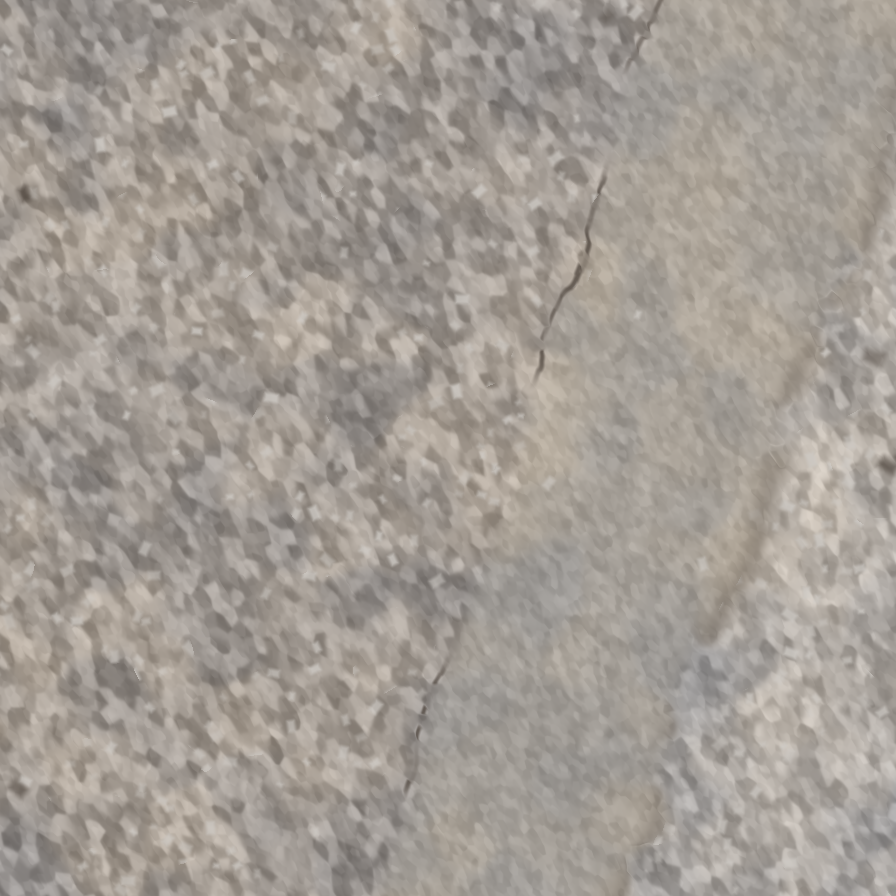
This texture is drawn by a Shadertoy shader. Its source:

```glsl
// Weathered grey stone: gritty left slab, smooth diagonal band, pale rough corner.

const vec3 GRIT_COLOR   = vec3(0.618, 0.590, 0.563);
const vec3 BAND_COLOR   = vec3(0.655, 0.629, 0.594);
const vec3 PALE_COLOR   = vec3(0.667, 0.647, 0.627);
const vec3 CHIP_COLOR   = vec3(0.810, 0.795, 0.775);
const vec3 DARK_COLOR   = vec3(0.300, 0.265, 0.235);
const vec3 WARM_TINT    = vec3(0.012, 0.000, -0.018);
const vec2 GRAIN_DIR    = vec2(0.53, -0.848);   // long axis of the grains
const vec2 GRAIN_FREQ   = vec2(52.0, 88.0);     // along and across that axis
const float GRIT_AMOUNT = 0.225;
const float BAND_AMOUNT = 0.075;
const float FINE_AMOUNT = 0.075;
const float BLOTCH_AMOUNT = 0.085;
const float CHIP_FREQ   = 44.0;
const float SPECK_FREQ  = 24.0;

vec3 hash3(vec2 cell, float seed) {
    vec3 q = fract(vec3(cell.xyx + seed * 17.3) * vec3(0.1031, 0.1030, 0.0973));
    q += dot(q, q.yxz + 33.33);
    return fract((q.xxy + q.yzz) * q.zyx);
}

// Smooth cellular noise, centred on zero
float cellNoise(vec2 p, float seed) {
    vec2 cell = floor(p);
    float total = 0.0, weight = 0.0;
    for (int j = -1; j <= 1; j++)
    for (int i = -1; i <= 1; i++) {
        vec2 c = cell + vec2(i, j);
        vec3 h = hash3(c, seed);
        vec2 d = p - c - h.xy;
        float w = exp(-8.0 * dot(d, d));
        total += w * (h.z - 0.5);
        weight += w;
    }
    return total / weight;
}

// Scattered soft-edged angular flakes
float flakes(vec2 p, float density, float seed) {
    vec2 cell = floor(p);
    float cover = 0.0;
    for (int j = -1; j <= 1; j++)
    for (int i = -1; i <= 1; i++) {
        vec2 c = cell + vec2(i, j);
        vec3 place = hash3(c, seed);
        vec3 shape = hash3(c, seed + 5.0);
        float angle = 6.2832 * shape.x;
        vec2 axis = vec2(cos(angle), sin(angle));
        vec2 d = p - c - place.xy;
        d = vec2(dot(d, axis), dot(d, vec2(-axis.y, axis.x)));
        vec2 halfSize = mix(0.08, 0.25, shape.y) * vec2(1.25, 0.75);
        vec2 q = abs(d) - halfSize;
        float dist = length(max(q, 0.0)) + min(max(q.x, q.y), 0.0);
        float mask = 1.0 - smoothstep(-0.09, 0.17, dist);
        float present = step(place.z, density);
        cover = max(cover, mask * present * mix(0.45, 1.0, shape.z));
    }
    return cover;
}

void mainImage(out vec4 fragColor, in vec2 fragCoord) {
    vec2 uv = fragCoord / iResolution.xy;
    vec2 grainUv = vec2(dot(uv, GRAIN_DIR), dot(uv, vec2(-GRAIN_DIR.y, GRAIN_DIR.x)));

    // Noise layers from broad to fine
    float broad  = cellNoise(uv * 5.0, 1.0);
    float blotch = cellNoise(uv * 17.0, 2.0);
    float grain  = cellNoise(grainUv * GRAIN_FREQ, 3.0);
    float fine   = cellNoise(grainUv * GRAIN_FREQ * 1.9, 4.0);

    // Signed distances across the two borders of the band
    float wobble = 0.014 * blotch + 0.005 * sin(uv.y * 19.0);
    float leftEdge  = uv.x - (0.425 + 0.312 * uv.y) - wobble;
    float rightEdge = uv.x - (0.684 + 0.362 * uv.y) - wobble * 1.8;
    float inBand = smoothstep(-0.012, 0.014, leftEdge);
    float inPale = smoothstep(-0.012, 0.022, rightEdge);
    float rough = 1.0 - inBand * (1.0 - inPale);

    // Base stone and its mottling
    vec3 color = mix(mix(GRIT_COLOR, BAND_COLOR, inBand), PALE_COLOR, inPale);
    color += grain * mix(BAND_AMOUNT, GRIT_AMOUNT, rough);
    color += fine * FINE_AMOUNT + blotch * BLOTCH_AMOUNT * mix(0.5, 1.0, rough);
    color += broad * 0.045;
    color += WARM_TINT * (broad + blotch) * 1.4;

    // Pale chips, gathered in loose clusters
    float chipDensity = rough * (0.17 + 0.45 * blotch + 0.2 * broad + 0.08 * inPale);
    float chips = flakes(uv * CHIP_FREQ, max(chipDensity, 0.008), 6.0);
    color = mix(color, CHIP_COLOR, chips * 0.8);

    // Sparse dark pits
    float pits = flakes(uv * SPECK_FREQ, 0.014 * rough, 9.0);
    color = mix(color, DARK_COLOR, pits * 0.75);

    // Broken hairline crack on the left border
    float crackLine = abs(leftEdge + 0.006 + 0.006 * grain);
    float crackSpan = smoothstep(0.56, 0.60, uv.y) * (1.0 - smoothstep(0.78, 0.83, uv.y))
                    + smoothstep(0.10, 0.13, uv.y) * (1.0 - smoothstep(0.23, 0.28, uv.y))
                    + 0.7 * smoothstep(0.91, 0.94, uv.y);
    float crackWear = clamp(0.6 + 2.0 * grain + 1.2 * blotch, 0.0, 1.0);
    float crack = (1.0 - smoothstep(0.0005, 0.0052, crackLine)) * crackSpan * crackWear;
    color = mix(color, DARK_COLOR, crack * 0.75);

    // Crumbled shadow along the right border
    float crumble = exp(-pow(rightEdge / 0.016, 2.0)) * smoothstep(-0.12, 0.25, blotch + grain);
    color = mix(color, DARK_COLOR, crumble * 0.3);

    fragColor = vec4(clamp(color, 0.0, 1.0), 1.0);
}
```
